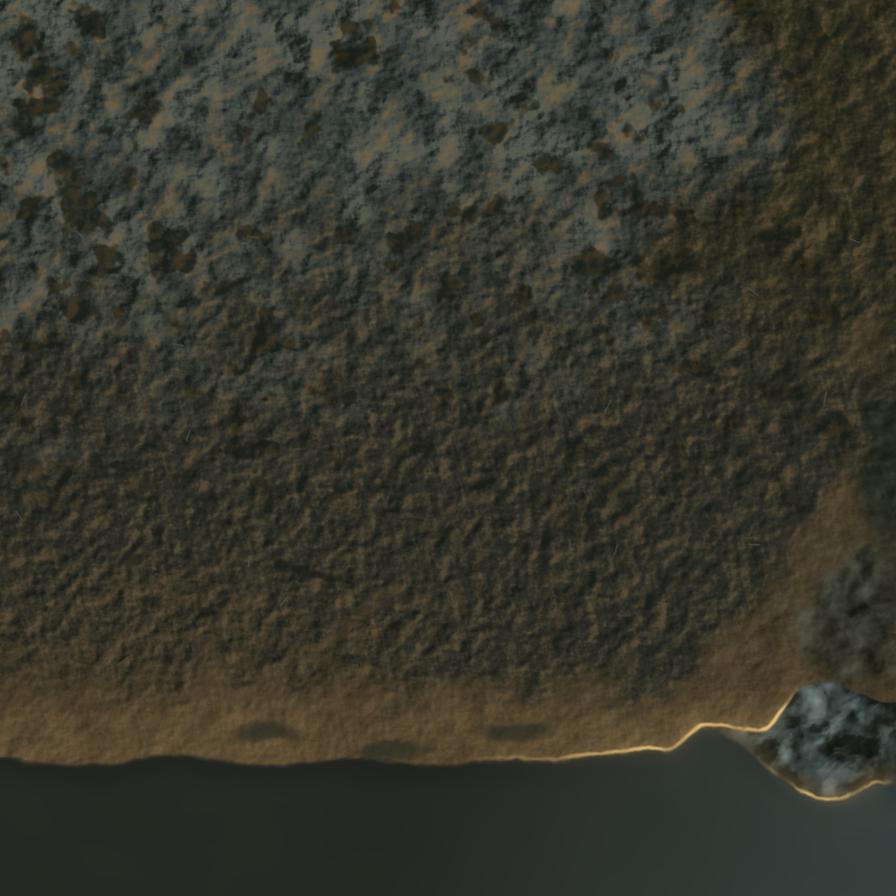
A WebGL 2 fragment shader for this texture:

```glsl
#version 300 es
precision highp float;
// Dusk shore from above: frosted lumpy ground fades through dark soil to sand and
// still water. Directional differences of noise give the low-sun relief; the banks
// are height curves y(x) that also carry the glints.
uniform vec2 u_resolution;
out vec4 fragColor;

const vec3 SHADOW = vec3(.095, .11, .088);
const vec3 SOIL = vec3(.18, .182, .15);
const vec3 OLIVE = vec3(.185, .18, .125);
const vec3 SLATE = vec3(.225, .26, .25);
const vec3 FROST = vec3(.315, .34, .31);
const vec3 EARTH = vec3(.285, .24, .165);
const vec3 SAND = vec3(.355, .295, .195);
const vec3 WARM = vec3(.48, .39, .255);
const vec3 GLINT = vec3(.9, .74, .46);
const vec3 WATER = vec3(.148, .16, .135);
const vec3 TEAL = vec3(.215, .255, .245);
const vec2 LIGHT = vec2(-.2, .16); // sample offset toward the sun
const float LUMPS = 29.0;  // relief sizes, per canvas
const float GRAIN = 78.0;
const float CRUMB = 150.0;
const float STRAWS = 17.0; // straw cells per canvas

float hash(vec2 p) {
  vec3 q = fract(vec3(p.xyx) * .1031);
  q += dot(q, q.yzx + 33.33);
  return fract((q.x + q.y) * q.z);
}

float noise(vec2 p) {
  vec2 i = floor(p), f = fract(p);
  f = f * f * (3.0 - 2.0 * f);
  return mix(mix(hash(i), hash(i + vec2(1, 0)), f.x),
             mix(hash(i + vec2(0, 1)), hash(i + vec2(1, 1)), f.x), f.y);
}

float fbm(vec2 p) {
  float sum = 0.0, amp = .5;
  for (int i = 0; i < 4; i++) {
    sum += amp * noise(p);
    p = mat2(1.6, 1.2, -1.2, 1.6) * p + 7.3;
    amp *= .5;
  }
  return sum;
}

// Slope of the noise along the light, roughly -1 to 1
float relief(vec2 p) { return 3.8 * (fbm(p - LIGHT) - fbm(p + LIGHT)); }

float segment(vec2 p, vec2 a, vec2 b) {
  vec2 d = b - a;
  return length(p - a - d * clamp(dot(p - a, d) / dot(d, d), 0.0, 1.0));
}

// Soft ellipse: 1 at the centre, 0 outside
float blob(vec2 p, vec2 centre, vec2 size) { return smoothstep(1.0, .3, length((p - centre) / size)); }

// Main bank, rising in steps to the right
float shore(float x) {
  return .151 + .005 * sin(x * 30.0 - 4.3) * smoothstep(.6, .3, x)
    + .011 * smoothstep(.6, .74, x) + .027 * smoothstep(.742, .79, x)
    - .006 * smoothstep(.8, .85, x) + .055 * smoothstep(.852, .9, x) - .02 * smoothstep(.92, 1.0, x);
}

// Outer lip of the pool
float lip(float x) { return .188 - .08 * smoothstep(.78, .925, x) + .018 * smoothstep(.93, .99, x); }

// Upper edge of the bare sand
float sandTop(float x) {
  return .238 - .02 * smoothstep(.4, .72, x) + 1.2 * max(x - .75, 0.0) + .08 * smoothstep(.91, .96, x);
}

void main() {
  vec2 p = gl_FragCoord.xy / u_resolution;
  float px = 1.0 / u_resolution.y;
  float broad = fbm(p * 7.0 + 3.0), patchy = fbm(p * 30.0 + 11.0);
  vec2 wobble = vec2(patchy, fbm(p * 30.0 + 40.0)) - .5;

  // Ground: soil below, frost above, olive scrub at the right
  vec2 q = mat2(.83, -.56, .56, .83) * p * LUMPS * vec2(1.0, 1.45);
  float coarse = relief(q + wobble * .7), fine = relief(p * GRAIN + wobble * .8);
  float crumb = relief(p * CRUMB);
  float right = smoothstep(.7, .86, p.x + (broad - .5) * .35);
  float frost = smoothstep(.46, .86, p.y + (broad - .5) * .4 + wobble.x * .25) * (1.0 - right);
  vec3 col = mix(SOIL, OLIVE, right * smoothstep(.45, .8, p.y));
  col = mix(col, mix(SLATE, FROST, smoothstep(.35, .65, patchy)), frost);
  col = mix(col, EARTH, .45 * smoothstep(.46, .24, p.y + wobble.y * .2) * smoothstep(.75, .2, p.x));
  float lit = mix(fine * .75 + coarse * .25, coarse * .8 + fine * .35, max(frost, right * .5)) + crumb * .38;
  col = mix(col, WARM, clamp(lit, 0.0, 1.0) * mix(.48, .66, frost));
  col = mix(col, SHADOW, clamp(-lit, 0.0, 1.0) * .9);
  float tuft = smoothstep(.56, .68, fbm(p * 34.0 + 60.0) + (broad - .5) * .2) * smoothstep(.35, .55, p.y);
  col = mix(col, SHADOW + vec3(.09, .05, .01) * clamp(fine + .4, 0.0, 1.0), tuft * .75);

  // Scattered straw
  vec2 cell = floor(p * STRAWS);
  vec2 local = fract(p * STRAWS) - .2 - .6 * vec2(hash(cell + 31.0), hash(cell + 47.0));
  float turn = 6.283 * hash(cell + 5.0);
  vec2 dir = vec2(cos(turn), sin(turn)) * .1;
  float straw = segment(local, -dir, dir) / STRAWS;
  col = mix(col, FROST, step(.86, hash(cell + 19.0)) * .6 * smoothstep(.0006 + px, .0, straw));

  // Winding trough and ridge
  vec2 bent = p + wobble * .025;
  float trough = segment(bent, vec2(.31, .37), vec2(.38, .352));
  float ridge = segment(bent, vec2(.37, .29), vec2(.44, .345));
  col = mix(col, SHADOW, .65 * smoothstep(.008, .002, trough));
  col = mix(col, EARTH, .4 * smoothstep(.012, .004, ridge));

  // Sand strip, puddles, silt and dark channel
  float sand = smoothstep(.035, -.035, p.y - sandTop(p.x) + wobble.y * .11 + fine * .008);
  sand *= smoothstep(.52, .44, p.y);
  sand = max(sand, .7 * blob(p + wobble * .03, vec2(.967, .61), vec2(.045, .055)));
  vec3 beach = mix(EARTH, SAND, smoothstep(.25, .18, p.y)) * (.86 + .28 * broad);
  beach += (fine + coarse + crumb) * vec3(.028, .024, .017);
  col = mix(col, beach, sand * .9);
  for (float k = 0.0; k < 3.0; k++) {
    vec2 puddle = vec2(.295 + .14 * k, .18 - .018 * mod(k, 2.0));
    col = mix(col, WATER, .65 * blob(p + wobble * .02, puddle, vec2(.055, .014)));
  }
  vec3 silt = mix(SOIL, TEAL, patchy) + coarse * .12 + fine * .03;
  col = mix(col, silt, .75 * blob(p + wobble * .08, vec2(.955, .31), vec2(.09, .11)));
  float channel = blob(p + wobble * .05, vec2(1.0, .47), vec2(.055, .14));
  col = mix(col, SHADOW * 1.4 + fine * .04, channel * .85);

  // Pool between bank and lip
  float bank = shore(p.x) + wobble.x * .012, rim = lip(p.x) + wobble.y * .012;
  vec3 pool = mix(SHADOW, TEAL, smoothstep(.25, .6, patchy + coarse * .25));
  pool += max(coarse, 0.0) * .17 + fine * .025;
  pool = mix(pool, EARTH, .6 * smoothstep(.035, .0, p.y - rim));
  col = mix(col, pool, smoothstep(px, -px - .002, p.y - bank));

  // Open water, cooler to the lower right
  float edge = p.x < .78 ? bank : min(bank, rim);
  vec3 sea = mix(WATER, TEAL, smoothstep(.35, 1.05, p.x - p.y * .5));
  sea *= .94 + .12 * broad - .12 * smoothstep(.04, .0, edge - p.y);
  col = mix(col, sea, smoothstep(.002 + px, -.004 - px, p.y - edge));

  // Sunlit edges
  vec2 slope = vec2(shore(p.x + .002) - shore(p.x - .002), lip(p.x + .002) - lip(p.x - .002)) * 250.0;
  vec2 gap = abs(p.y - vec2(bank, rim) - .002) / sqrt(1.0 + slope * slope);
  vec2 sun = smoothstep(vec2(.48, .83), vec2(.78, .93), p.xx) * smoothstep(vec2(.91, 1.0), vec2(.87, .975), p.xx);
  col += WARM * .25 * dot(sun, exp(-gap * 80.0));
  float glint = min(dot(sun, smoothstep(.0025 + px, .0, gap)), 1.0);
  col = mix(col, GLINT, glint * smoothstep(.2, .65, patchy));

  fragColor = vec4(clamp(col, 0.0, 1.0), 1.0);
}
```
